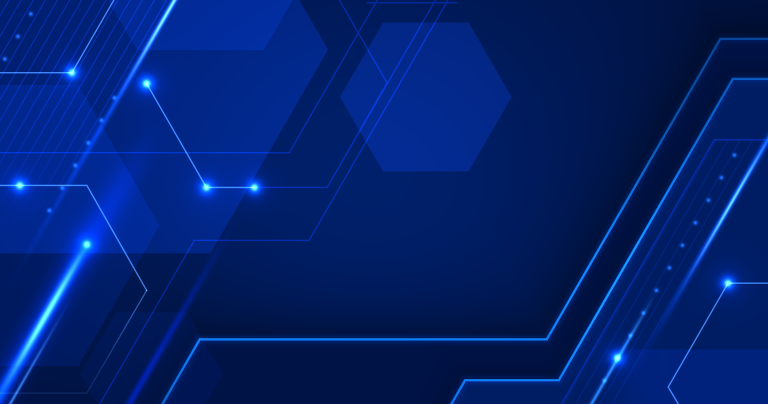
This background is drawn by a WebGL 1 fragment shader. Its source:

```glsl
precision highp float;
// Deep blue technology backdrop: translucent hexagons, circuit traces with
// glowing nodes, slanted light streaks and two bent frames at the lower right.
// Lengths are percent of canvas height; "skew" is constant along 60 degree lines.
uniform vec2 u_resolution;

float pixel;

float fill(float d) {
  return clamp(0.5 - d / pixel, 0.0, 1.0);
}

float stroke(float d, float halfWidth) {
  return fill(abs(d) - halfWidth);
}

float segment(vec2 p, vec2 a, vec2 b) {
  vec2 ab = b - a;
  return length(p - a - ab * clamp(dot(p - a, ab) / dot(ab, ab), 0.0, 1.0));
}

float path(vec2 p, vec2 a, vec2 b, vec2 c) {
  return min(segment(p, a, b), segment(p, b, c));
}

float hexagon(vec2 p, vec2 center, float apothem) {
  vec2 q = abs(p - center);
  return max(q.y, 0.866 * q.x + 0.5 * q.y) - apothem;
}

// Bent panel, positive inside: a low shelf joined to a tall slanted block
float panel(float y, float skew, float top, float shelf, float left, float bend) {
  float low = min(shelf - y, 0.866 * (skew - left));
  return min(top - y, max(0.866 * (skew - bend), low));
}

float bell(float x, float width) {
  return exp(-x * x / (width * width));
}

vec3 node(vec2 p, vec2 center) {
  float d = length(p - center);
  return vec3(0.55, 0.85, 1.0) * bell(d, 0.8)
       + vec3(0.0, 0.25, 0.75) * bell(d, 1.8)
       + vec3(0.0, 0.06, 0.35) * exp(-d / 2.4);
}

// Row of small lights rising along a 60 degree line
float dotRow(vec2 p, vec2 start, float count) {
  float i = clamp(floor((p.y - start.y) / 5.58 + 0.5), 0.0, count - 1.0);
  return bell(length(p - start - i * vec2(3.22, 5.58)), 0.5);
}

void main() {
  pixel = 100.0 / u_resolution.y;
  vec2 p = gl_FragCoord.xy * pixel;
  float skew = p.x - 0.57735 * p.y;
  vec3 traceBlue = vec3(0.03, 0.12, 0.55);
  vec3 tracePale = vec3(0.25, 0.4, 0.55);

  // Base glow
  vec2 q = (p - vec2(92.0, 55.0)) / vec2(68.0, 62.0);
  vec3 color = mix(vec3(0.0, 0.07, 0.25), vec3(0.0, 0.125, 0.42), exp(-dot(q, q)));

  // Frame panels with a shadow cast outside
  float outer = panel(p.y, skew, 90.4, 16.0, 40.2, 126.1);
  float inner = panel(p.y, skew, 80.5, 5.9, 111.7, 134.9);
  color *= 1.0 - 0.38 * exp(-max(-outer, 0.0) / 8.0);
  color = mix(color, vec3(0.0, 0.075, 0.28), fill(-outer));
  color *= 1.0 - 0.25 * fill(-outer) * exp(-max(-inner, 0.0) / 4.0);
  color = mix(color, vec3(0.0, 0.115, 0.39), fill(-inner));
  color += vec3(0.0, 0.02, 0.1) * fill(-inner) * fill(p.y - 13.5) * smoothstep(145.0, 165.0, p.x);

  // Translucent hexagons
  color += vec3(0.003, 0.045, 0.17) * fill(hexagon(p, vec2(23.0, 87.7), 50.4));
  color += vec3(0.005, 0.03, 0.11) * fill(hexagon(p, vec2(49.6, 114.8), 27.2));
  color += vec3(0.0, 0.025, 0.1) * fill(hexagon(p, vec2(-0.7, 44.2), 34.8));
  color += vec3(0.0, 0.012, 0.05) * fill(hexagon(p, vec2(37.5, 7.4), 15.3));
  color += vec3(0.01, 0.045, 0.16) * fill(hexagon(p, vec2(105.4, 76.0), 18.4));

  // Slanted hatching at upper left and right
  float hatch = stroke(0.866 * (mod(skew, 3.0) - 1.5), 0.12);
  float leftFade = fill(skew + 15.0) * smoothstep(38.0, 85.0, p.y);
  float rightFade = fill(139.0 - skew) * fill(skew - 153.0) * fill(p.y - 65.4);
  color += vec3(0.03, 0.1, 0.4) * hatch * (0.65 * leftFade + 0.3 * rightFade);

  // Dim blue traces
  float dim = path(p, vec2(0.0, 62.2), vec2(71.6, 62.2), vec2(93.4, 100.0));
  dim = min(dim, path(p, vec2(24.7, 0.0), vec2(48.1, 40.5), vec2(76.5, 40.5)));
  dim = min(dim, segment(p, vec2(76.5, 40.5), vec2(110.9, 100.0)));
  dim = min(dim, path(p, vec2(63.0, 53.6), vec2(81.0, 53.6), vec2(107.8, 100.0)));
  dim = min(dim, path(p, vec2(84.0, 100.0), vec2(95.8, 79.5), vec2(81.0, 53.6)));
  dim = min(dim, segment(p, vec2(91.0, 99.3), vec2(113.0, 99.3)));
  dim = min(dim, path(p, vec2(139.0, 0.0), vec2(176.8, 65.4), vec2(190.0, 65.4)));
  color += traceBlue * 0.55 * stroke(dim, 0.16);

  // Pale traces
  float pale = path(p, vec2(0.0, 82.0), vec2(17.8, 82.0), vec2(28.2, 100.0));
  pale = min(pale, path(p, vec2(36.3, 79.3), vec2(51.1, 53.6), vec2(63.0, 53.6)));
  pale = min(pale, path(p, vec2(0.0, 54.1), vec2(21.5, 54.1), vec2(36.3, 28.1)));
  pale = min(pale, path(p, vec2(190.0, 29.9), vec2(180.2, 29.9), vec2(165.4, 4.2)));
  pale = min(pale, segment(p, vec2(165.4, 4.2), vec2(167.9, 0.0)));
  color += tracePale * stroke(pale, 0.17);
  float tail = path(p, vec2(36.3, 28.1), vec2(21.5, 2.7), vec2(0.0, 2.7));
  color += tracePale * (0.3 + 0.7 * smoothstep(5.0, 28.0, p.y)) * 0.7 * stroke(tail, 0.16);

  // Frame edges, brightest along the slanted parts
  float shine = 0.45 + 0.55 * bell(p.y - 30.0, 32.0);
  color += vec3(0.07, 0.4, 0.6) * shine * (stroke(outer, 0.28) + 1.15 * stroke(inner, 0.28));
  color += vec3(0.0, 0.07, 0.2) * shine * (bell(outer, 1.0) + bell(inner, 1.0));

  // Light streaks
  float below = smoothstep(41.0, 36.0, p.y);
  float core = bell(p.y - 22.0, 13.0) * below;
  color += vec3(0.45, 0.75, 0.75) * core * bell(skew + 1.3, 0.9);
  color += vec3(0.0, 0.2, 0.6) * below * bell(skew + 1.3, 1.6);
  color += vec3(0.0, 0.05, 0.32) * bell(skew + 1.3, 4.0) * smoothstep(75.0, 35.0, p.y);
  color += vec3(0.2, 0.4, 0.55) * bell(skew - 2.5, 0.4) * smoothstep(28.0, 0.0, p.y);
  color += vec3(0.0, 0.05, 0.4) * bell(skew - 32.0, 1.0) * smoothstep(50.0, 5.0, p.y);
  color += vec3(0.5, 0.7, 0.6) * bell(skew + 14.5, 0.5) * bell(p.y - 97.0, 13.0);
  color += vec3(0.02, 0.15, 0.5) * bell(skew + 14.5, 0.8) * smoothstep(25.0, 90.0, p.y);
  color += vec3(0.4, 0.65, 0.6) * bell(skew - 152.3, 0.45) * bell(p.y - 50.0, 13.0);
  color += vec3(0.0, 0.13, 0.5) * bell(skew - 152.3, 0.9) * smoothstep(5.0, 50.0, p.y);
  color += vec3(0.15, 0.4, 0.6) * bell(skew - 146.4, 0.5) * smoothstep(30.0, 12.0, p.y);

  // Dot rows and nodes
  float dots = dotRow(p, vec2(12.2, 47.9), 6.0) + dotRow(p, vec2(1.2, 85.4), 3.0)
             + dotRow(p, vec2(149.6, 5.8), 11.0);
  color += vec3(0.12, 0.35, 0.7) * dots;
  color += node(p, vec2(17.8, 82.0)) + node(p, vec2(36.3, 79.3)) * 1.2;
  color += node(p, vec2(51.1, 53.6)) + node(p, vec2(63.0, 53.6));
  color += node(p, vec2(4.9, 54.1)) + node(p, vec2(21.5, 39.5));
  color += node(p, vec2(152.8, 11.4)) + node(p, vec2(180.2, 29.9));

  gl_FragColor = vec4(min(color, 1.0), 1.0);
}
```
